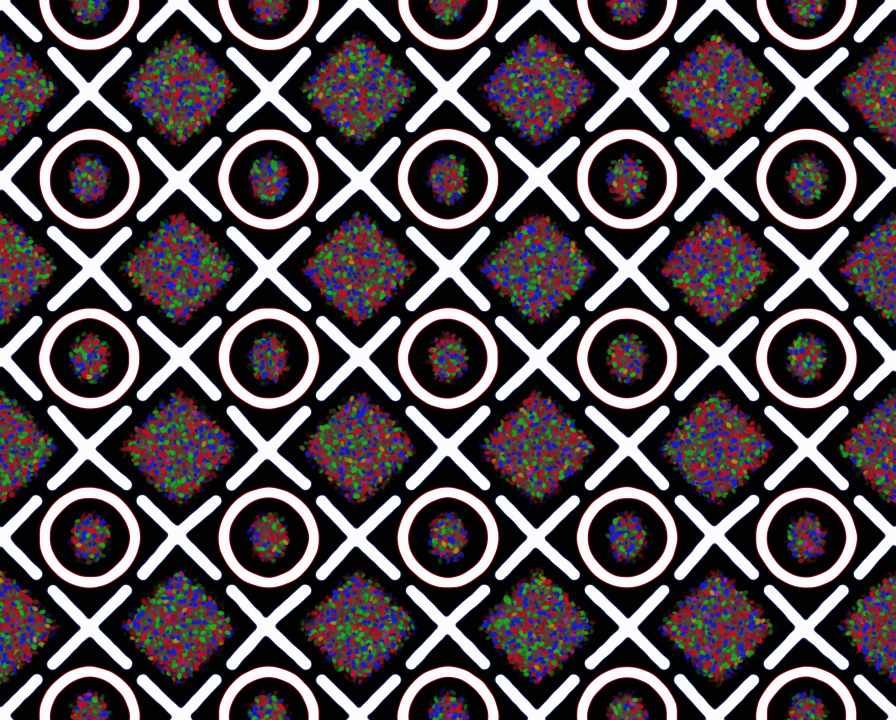
Write a Shadertoy shader that draws this pattern.

```glsl
// Lattice of white crosses and rings on black, with speckled diamonds and ovals between them.

vec2 hash2(vec2 p) {
    vec3 q = fract(p.xyx * vec3(0.1031, 0.1030, 0.0973));
    q += dot(q, q.yzx + 33.33);
    return fract((q.xx + q.yz) * q.zy);
}

float noise(vec2 p) {
    vec2 i = floor(p), f = fract(p);
    f = f * f * (3.0 - 2.0 * f);
    return mix(mix(hash2(i).x, hash2(i + vec2(1, 0)).x, f.x),
               mix(hash2(i + vec2(0, 1)).x, hash2(i + vec2(1, 1)).x, f.x), f.y);
}

float segment(vec2 p, vec2 a, vec2 b) {
    vec2 ab = b - a;
    return length(p - a - ab * clamp(dot(p - a, ab) / dot(ab, ab), 0.0, 1.0));
}

float smoothMin(float a, float b, float k) {
    float h = max(k - abs(a - b), 0.0) / k;
    return min(a, b) - 0.25 * h * h * k;
}

// Offsets from the nearest ring centre and the nearest diamond centre
vec2 fromRing(vec2 p) { return p - vec2(floor(p.x) + 0.5, round(p.y)); }
vec2 fromDiamond(vec2 p) { return p - vec2(round(p.x), floor(p.y) + 0.5); }

// Approximate signed distance to the speckled areas
float speckleArea(vec2 p) {
    vec2 a = pow(abs(fromDiamond(p)), vec2(1.15));
    float diamond = (pow(a.x + a.y, 1.0 / 1.15) - 0.305) * 0.75;
    float oval = length(fromRing(p) * vec2(1.25, 1.0)) - 0.128;
    return min(diamond, oval);
}

// Four rounded arms meeting at a slightly displaced joint
float crossBars(vec2 p) {
    vec2 a = round(p), b = floor(p) + 0.5;
    vec2 da = abs(p - a), db = abs(p - b);
    vec2 centre = da.x + da.y < db.x + db.y ? a : b;
    vec2 joint = (hash2(centre * 2.0 + 17.0) - 0.5) * 0.03;
    float d = 1.0;
    for (int i = 0; i < 4; i++) {
        vec2 dir = vec2(i % 2, i / 2) * 2.0 - 1.0;
        vec2 shift = (hash2(centre * 8.0 + dir + 53.0) - 0.5) * 0.012;
        d = smoothMin(d, segment(p - centre, joint + shift, dir * 0.205), 0.02);
    }
    return d - 0.031 + (noise(p * 22.0) - 0.5) * 0.005;
}

float ring(vec2 p) {
    vec2 q = fromRing(p);
    float r = length(q) - 0.003 * cos(4.0 * atan(q.y, q.x));
    return abs(r - 0.248 + (noise(p * 14.0) - 0.5) * 0.006) - 0.028;
}

vec3 dotColour(float pick) {
    if (pick < 0.36) return vec3(0.66, 0.05, 0.12);
    if (pick < 0.65) return vec3(0.07, 0.10, 0.76);
    if (pick < 0.92) return vec3(0.09, 0.60, 0.12);
    return pick < 0.96 ? vec3(0.58, 0.48, 0.10) : vec3(0.55, 0.12, 0.55);
}

// Scattered oval dots, two jittered grids deep
vec3 addDots(vec3 col, vec2 p, float px) {
    for (int layer = 0; layer < 2; layer++) {
        float grid = 27.0 + 3.0 * float(layer);
        vec2 g = p * grid + 0.5 * float(layer);
        for (int k = 0; k < 9; k++) {
            vec2 id = floor(g) + vec2(k % 3, k / 3) - 1.0;
            vec2 seed = id + 131.0 * float(layer + 1);
            vec2 pos = id + 0.15 + 0.7 * hash2(seed);
            vec2 look = hash2(seed + 71.3), form = hash2(seed + 209.7);
            float turn = 6.283 * form.x;
            vec2 q = mat2(cos(turn), -sin(turn), sin(turn), cos(turn)) * (g - pos);
            float d = length(q * vec2(0.8, 1.2)) - mix(0.24, 0.44, form.y);
            float area = speckleArea((pos - 0.5 * float(layer)) / grid);
            float alpha = smoothstep(0.028, -0.012, area) * step(look.y, 0.8);
            alpha *= smoothstep(0.08 + px * grid * 0.5, -0.08 - px * grid * 0.5, d);
            col = mix(col, dotColour(look.x) * mix(0.8, 1.15, form.y), alpha);
        }
    }
    return col;
}

void mainImage(out vec4 fragColor, in vec2 fragCoord) {
    // Five cells across, counted down from the top edge
    float px = 5.0 / iResolution.x;
    vec2 p = vec2(fragCoord.x, iResolution.y - fragCoord.y) * px;

    // Grainy brown ground with a ragged, reddish rim
    float area = speckleArea(p) + (noise(p * 45.0) - 0.5) * 0.035;
    vec3 ground = mix(vec3(0.33, 0.24, 0.23), vec3(0.30, 0.08, 0.08),
                      smoothstep(-0.045, 0.005, area));
    ground *= 0.85 + 0.3 * noise(p * 75.0);
    vec3 col = mix(vec3(0.006), ground, smoothstep(0.015, -0.022, area));
    if (area < 0.12) col = addDots(col, p, px);

    // White strokes with thin coloured fringes
    float bars = crossBars(p), hoop = ring(p);
    col = mix(col, vec3(0.08, 0.16, 0.42), smoothstep(px, -px, bars - 0.005));
    col = mix(col, vec3(0.65, 0.04, 0.08), smoothstep(px, -px, hoop - 0.005));
    float white = smoothstep(0.7 * px, -0.7 * px, min(bars, hoop));
    fragColor = vec4(mix(col, vec3(0.99, 0.99, 1.0), white), 1.0);
}
```
